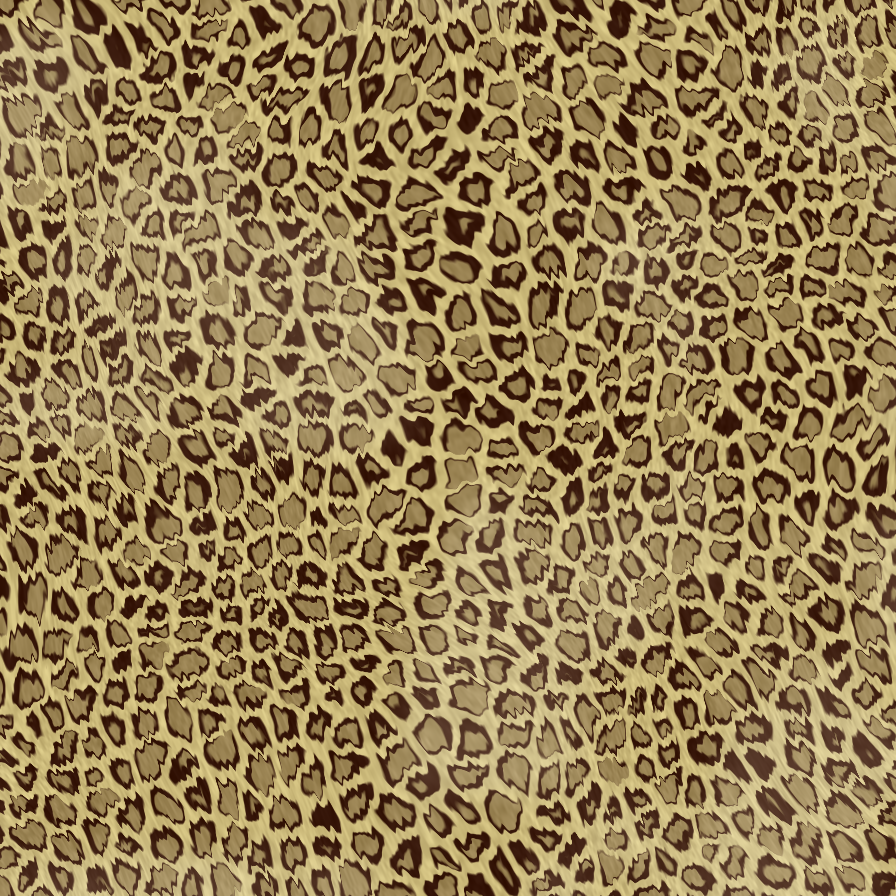
This texture is drawn by a WebGL 1 fragment shader. Its source:

```glsl
precision highp float;
// Leopard fur: broken dark rosettes with tan centres on short golden hair.
uniform vec2 u_resolution;

float hash(vec2 p) {
  return fract(sin(dot(p, vec2(127.1, 311.7))) * 43758.5453);
}

vec2 hash2(vec2 p) {
  return vec2(hash(p), hash(p + 57.3));
}

float noise(vec2 p) {
  vec2 i = floor(p), f = fract(p);
  f = f * f * (3.0 - 2.0 * f);
  return mix(mix(hash(i), hash(i + vec2(1.0, 0.0)), f.x),
             mix(hash(i + vec2(0.0, 1.0)), hash(i + 1.0), f.x), f.y);
}

vec2 cellPoint(vec2 cell) {
  return cell + 0.5 + 0.8 * (hash2(cell) - 0.5);
}

// x: rounded distance to the cell border, y: random value of the cell
vec2 rosetteCell(vec2 p) {
  vec2 base = floor(p), nearCell = base, nearest = vec2(9.0);
  for (int y = -1; y <= 1; y++) {
    for (int x = -1; x <= 1; x++) {
      vec2 cell = base + vec2(float(x), float(y));
      vec2 offset = cellPoint(cell) - p;
      if (dot(offset, offset) < dot(nearest, nearest)) {
        nearest = offset;
        nearCell = cell;
      }
    }
  }
  float sum = 0.0;
  for (int y = -2; y <= 2; y++) {
    for (int x = -2; x <= 2; x++) {
      if (x == 0 && y == 0) continue;
      vec2 offset = cellPoint(nearCell + vec2(float(x), float(y))) - p;
      float border = dot(0.5 * (nearest + offset), normalize(offset - nearest));
      sum += exp(-15.0 * border);
    }
  }
  return vec2(-log(sum) / 15.0, hash(nearCell + 19.7));
}

void main() {
  vec2 uv = gl_FragCoord.xy / u_resolution.y;

  // Hair strands: noise stretched along a gently bending direction
  vec2 bend = vec2(noise(uv * 5.0), noise(uv * 5.0 + 31.0)) - 0.5;
  vec2 along = normalize(vec2(-0.42, 1.0));
  vec2 across = vec2(along.y, -along.x);
  vec2 combed = uv + 0.12 * bend;
  vec2 strand = vec2(dot(combed, across), dot(combed, along));
  float hair = noise(strand * vec2(230.0, 48.0));
  float fineHair = noise(strand * vec2(400.0, 120.0) + 71.0);

  // Rosettes, with outlines pulled along the strands
  vec2 p = uv * 26.0 + 1.2 * bend;
  p += along * (0.32 * (hair - 0.5) + 0.12 * (fineHair - 0.5));
  p += 0.16 * (vec2(noise(p * 2.5 + 11.0), noise(p * 2.5 + 43.0)) - 0.5);
  vec2 rosette = rosetteCell(p);
  float blotch = noise(p * 2.1 + 83.0) - 0.5;
  float outer = 0.115 + 0.05 * blotch;
  float inner = 0.255 + 0.09 * (rosette.y - 0.5) + 0.3 * blotch;
  float spot = smoothstep(outer - 0.035, outer + 0.035, rosette.x);
  float centre = smoothstep(inner - 0.035, inner + 0.035, rosette.x);

  // Pale worn patches
  float worn = 0.65 * noise(uv * 5.5 + 7.0) + 0.35 * noise(uv * 13.0 + 3.0);
  worn = smoothstep(0.45, 0.8, worn);

  // Coat colours
  float grain = 0.6 * fineHair + 0.4 * hair - 0.5;
  vec3 gold = mix(vec3(0.80, 0.73, 0.48), vec3(0.82, 0.76, 0.55), worn);
  gold += grain * vec3(0.20, 0.21, 0.18);
  vec3 tan = mix(vec3(0.60, 0.51, 0.32), vec3(0.67, 0.59, 0.41), worn);
  tan += grain * 0.14;
  vec3 brown = mix(vec3(0.20, 0.075, 0.025), vec3(0.33, 0.21, 0.15), worn);
  brown += grain * 0.07;

  vec3 color = mix(gold, mix(brown, tan, centre), spot);
  gl_FragColor = vec4(color, 1.0);
}
```
